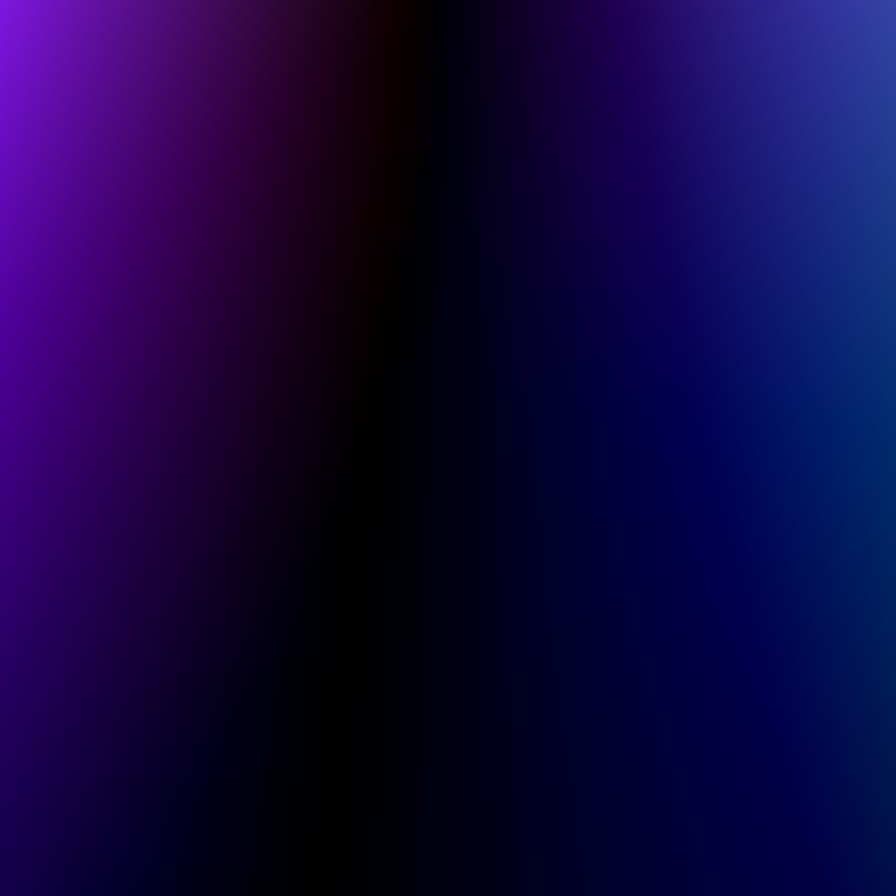
Write a Shadertoy shader that draws this background.

```glsl
// Two soft light fields, violet on the left and blue on the right, meet at a
// slanted black seam. Each colour channel is a softened ramp across the canvas
// whose start and strength vary with height.

// Zero below the start, linear above it, with a rounded corner.
float softRamp(float value) {
    const float ROUNDING = 0.012;
    return 0.5 * (value + sqrt(value * value + ROUNDING * ROUNDING)) - 0.5 * ROUNDING;
}

// Quadratic curve over height: c.x + c.y * h + c.z * h * h.
float heightCurve(vec3 c, float height) {
    return c.x + height * (c.y + height * c.z);
}

// Violet light that fades from the left edge to the seam.
vec3 violetField(vec2 p) {
    float redReach = mix(0.15, 0.50, 1.0 - (1.0 - p.y) * (1.0 - p.y));
    float red = heightCurve(vec3(0.08, 0.30, 0.12), p.y) * (1.0 - p.x / redReach);

    float green = 0.10 - 0.20 * p.x - 0.24 * (1.0 - p.y);

    float blueReach = 0.36 + 0.09 * p.y;
    float blueFade = pow(max(1.0 - p.x / blueReach, 0.0), 1.2);
    float blue = heightCurve(vec3(0.29, 0.35, 0.24), p.y) * blueFade;

    return vec3(softRamp(red), softRamp(green), blue);
}

// Blue light that grows from the seam to the right edge.
vec3 blueField(vec2 p) {
    float seam = 0.36 + 0.11 * p.y;
    float across = max((p.x - seam) / (1.0 - seam), 0.0);
    float blue = mix(0.28, 0.64, pow(p.y, 1.3)) * across * (1.0 + 0.9 * across * (1.0 - across));

    // Violet tint in the upper part only.
    float tint = 1.0 - exp(-4.0 * max(p.x - 0.5, 0.0));
    float red = softRamp(0.5 * (p.y - 0.5)) * tint;

    // Teal rise near the right edge, starting further left with height.
    float greenStart = heightCurve(vec3(0.91, -0.31, 0.08), p.y);
    float green = softRamp((0.75 + 0.12 * p.y) * (p.x - greenStart));

    return vec3(red, green, blue);
}

void mainImage(out vec4 fragColor, in vec2 fragCoord) {
    vec2 p = fragCoord / iResolution.xy;
    vec3 color = violetField(p) + blueField(p);
    fragColor = vec4(clamp(color, 0.0, 1.0), 1.0);
}
```
